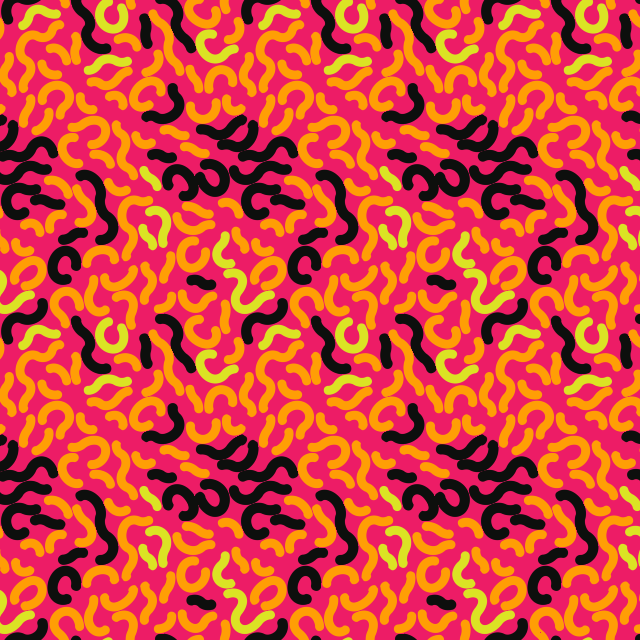
Reproduce this pattern procedurally as a three.js fragment shader.

```glsl
// Scattered round-ended squiggles in orange, lime and black on hot pink.
varying vec2 vUv;

const float TAU = 6.28319;
const vec2 TILE = vec2(0.375, 0.5);      // size of one repeat
const vec2 SPAN_X = vec2(16.0, 10.0);    // repeat steps on the turned grid,
const vec2 SPAN_Y = vec2(-14.0, 20.0);   // where one cell is 2 units wide

const vec3 PINK = vec3(0.93, 0.11, 0.40);
const vec3 ORANGE = vec3(1.0, 0.62, 0.02);
const vec3 LIME = vec3(0.86, 0.89, 0.14);
const vec3 BLACK = vec3(0.05, 0.06, 0.05);

float hash(vec2 p) {
  vec3 a = fract(p.xyx * vec3(0.1031, 0.1030, 0.0973));
  a += dot(a, a.yzx + 33.33);
  return fract((a.x + a.y) * a.z);
}

// Folds a grid position into the first repeat.
vec2 wrap(vec2 p) {
  vec2 k = floor((vec2(10.0 * p.x + 7.0 * p.y, 8.0 * p.y - 5.0 * p.x) + 0.5) / 230.0);
  return p - k.x * SPAN_X - k.y * SPAN_Y;
}

// Canvas to grid, bent by layered sines.
vec2 toGrid(vec2 uv) {
  vec2 t = uv / TILE;
  t.x += 0.022 * sin(TAU * 2.0 * t.y + 1.0);
  t.y += 0.012 * sin(TAU * 2.0 * t.x + 2.5);
  t += vec2(0.006, -0.005) * sin(TAU * (2.0 * t.x + 3.0 * t.y));
  return t.x * SPAN_X + t.y * SPAN_Y;
}

float edgeHash(vec2 edge) {
  return hash(wrap(edge) + 17.0);
}

// Which way the two quarter arcs of a cell bend.
float turn(vec2 cell) {
  return hash(wrap(cell) + 71.0) < 0.5 ? -1.0 : 1.0;
}

// Follows a strand to its next cut, a local minimum of the edge hash.
// Returns the hash of the cut, and 1 if it is on the first edge.
vec2 findEnd(vec2 cell, vec2 dir) {
  float before = edgeHash(cell + turn(cell) * dir.yx);
  float here = edgeHash(cell + dir);
  for (int i = 0; i < 8; i++) {
    cell += 2.0 * dir;
    dir = -turn(cell) * dir.yx;
    float after = edgeHash(cell + dir);
    if (here < before && here < after) return vec2(here, i == 0 ? 1.0 : 0.0);
    before = here;
    here = after;
  }
  return vec2(here, 0.0);
}

// Angle taken off an arc where its strand is cut.
float trim(vec2 end) {
  return end.y * mix(0.58, 0.78, fract(end.x * 37.0));
}

// Vector from the trimmed quarter arc, which joins edges a and b, to q.
vec2 arcOffset(vec2 q, vec2 a, vec2 b, float trimA, float trimB) {
  vec2 v = q - a - b;
  float angle = atan(-dot(v, a), -dot(v, b));
  angle = clamp(angle, trimA, TAU * 0.25 - trimB);
  return v + b * cos(angle) + a * sin(angle);
}

// Grid offset to canvas length, undoing the stretch of the bend.
float canvasLength(vec2 offset, vec2 uv) {
  float e = 0.001;
  vec2 dx = (toGrid(uv + vec2(e, 0.0)) - toGrid(uv - vec2(e, 0.0))) / (2.0 * e);
  vec2 dy = (toGrid(uv + vec2(0.0, e)) - toGrid(uv - vec2(0.0, e))) / (2.0 * e);
  float len = max(length(offset), 0.0001);
  vec2 normal = offset / len;
  return len / length(vec2(dot(normal, dx), dot(normal, dy)));
}

void main() {
  vec2 g = toGrid(vUv);
  vec2 cell = 2.0 * floor(g * 0.5) + 1.0;
  vec2 q = g - cell;

  // Nearer of the two arcs in this cell
  float bend = turn(cell);
  float side = q.x + bend * q.y < 0.0 ? -1.0 : 1.0;
  vec2 a = vec2(side, 0.0);
  vec2 b = vec2(0.0, bend * side);
  vec2 endA = findEnd(cell, a);
  vec2 endB = findEnd(cell, b);
  vec2 offset = arcOffset(q, a, b, trim(endA), trim(endB));

  // Both ends together pick the colour of the squiggle
  float pick = fract((endA.x + endB.x) * 97.0);
  vec3 ink = pick < 0.16 ? BLACK : (pick < 0.35 ? LIME : ORANGE);
  float halfWidth = pick < 0.16 ? 0.0080 : 0.0070;

  float d = canvasLength(offset, vUv) - halfWidth;
  gl_FragColor = vec4(mix(ink, PINK, smoothstep(-0.001, 0.001, d)), 1.0);
}
```
